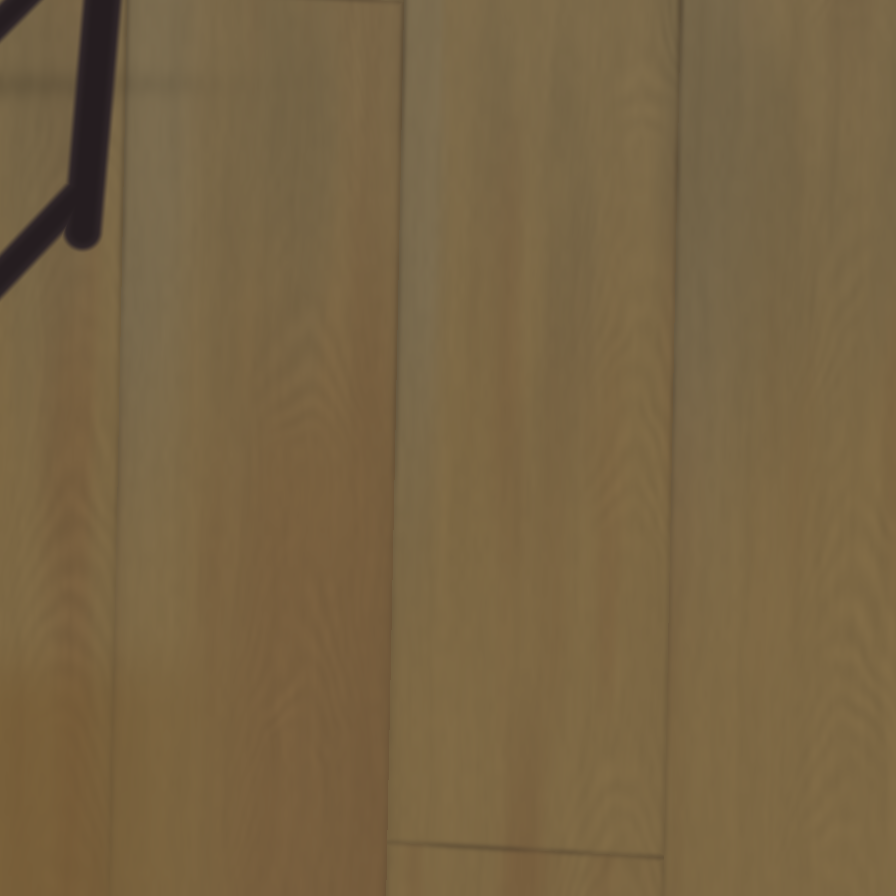
A three.js fragment shader for this texture:

```glsl
varying vec2 vUv;

const float PLANK_WIDTH = 0.309;
const float PLANK_LENGTH = 2.6;
const float FIRST_SEAM = 0.122;
const float SEAM_LEAN = 0.02;
const float SEAM_SOFT = 0.0038;
const float JOINT_START = 1.015;
const float JOINT_STEP = 0.955;
const float JOINT_SLOPE = 0.017;
const float RING_COUNT = 22.0;
const float RING_BEND = 32.0;
const float RING_STRENGTH = 0.022;
const float FIBRE_STRENGTH = 0.03;
const float PORE_STRENGTH = 0.022;
const float BAR_SOFT = 0.004;

const vec3 OAK = vec3(0.494, 0.410, 0.268);
const vec3 WARM_OAK = vec3(0.460, 0.354, 0.232);
const vec3 GREY_OAK = vec3(0.480, 0.422, 0.312);
const vec3 DULL_OAK = vec3(0.438, 0.378, 0.268);
const vec3 AMBER = vec3(0.455, 0.345, 0.195);
const vec3 SEAM = vec3(0.270, 0.220, 0.160);
const vec3 METAL = vec3(0.145, 0.115, 0.125);
const vec3 METAL_SHEEN = vec3(0.215, 0.175, 0.185);

float hash(vec2 p) {
  return fract(sin(dot(p, vec2(127.1, 311.7))) * 43758.5453);
}

float noise(vec2 p) {
  vec2 i = floor(p);
  vec2 f = fract(p);
  f = f * f * (3.0 - 2.0 * f);
  return mix(mix(hash(i), hash(i + vec2(1.0, 0.0)), f.x),
             mix(hash(i + vec2(0.0, 1.0)), hash(i + vec2(1.0, 1.0)), f.x), f.y);
}

float fbm(vec2 p) {
  float sum = 0.0;
  float gain = 0.5;
  for (int i = 0; i < 3; i++) {
    sum += gain * noise(p);
    p = p * 2.03 + 17.3;
    gain *= 0.5;
  }
  return sum;
}

// Soft bell profile of a worn gap
float softLine(float d) {
  return exp(-d * d / (SEAM_SOFT * SEAM_SOFT));
}

float segment(vec2 p, vec2 a, vec2 b) {
  vec2 ab = b - a;
  float t = clamp(dot(p - a, ab) / dot(ab, ab), 0.0, 1.0);
  return length(p - a - ab * t);
}

vec3 wood(vec2 p, float id, float u, float board) {
  vec2 seed = vec2(id * 7.31, id * 3.17 + board * 5.7);
  float odd = mod(id, 2.0);

  // Broad lengthwise tone bands
  float bands = fbm(vec2(u * 5.0, p.y * 1.3) + seed);
  vec3 color = mix(OAK, WARM_OAK, smoothstep(0.4, 0.68, bands) * 0.65);
  float brown = smoothstep(0.2, 0.6, u) * (1.0 - smoothstep(0.3, 1.0, p.y));
  color = mix(color, WARM_OAK, brown * 0.7 * step(0.5, id) * step(id, 1.5));

  // Greyer sapwood along the left edge and toward the top
  float sap = 1.0 - smoothstep(0.04, 0.17 + 0.22 * odd, u + 0.2 * (bands - 0.45));
  float grey = 0.8 * sap * smoothstep(0.15, 0.75, p.y) + 0.45 * smoothstep(0.4, 1.0, p.y);
  color = mix(color, GREY_OAK, clamp(grey, 0.0, 0.9));
  float dull = fbm(vec2(u * 4.0 + 9.0, p.y * 2.0) + seed);
  color = mix(color, DULL_OAK, smoothstep(0.4, 0.65, dull) * smoothstep(0.25, 0.9, p.y) * 0.6);

  // Arched rings around the heart of each plank
  float warp = fbm(vec2(u * 4.0, p.y * 6.0) + seed);
  float heart = mix(0.86, 0.66, odd) + 0.08 * (noise(vec2(p.y * 3.0, id)) - 0.5);
  float across = (u - heart) * PLANK_WIDTH;
  float level = p.y + RING_BEND * across * across + 0.18 * warp;
  float rings = sin(6.2832 * RING_COUNT * level);
  float heartMask = exp(-across * across * 360.0) * smoothstep(0.25, 0.6, warp);
  color *= 1.0 + RING_STRENGTH * rings * heartMask;

  // Long fibres and fine pores
  float fibre = fbm(vec2(u * 26.0 + warp * 2.0, p.y * 4.0) + seed);
  float pores = noise(vec2(p.x * 150.0, p.y * 60.0) + seed);
  return color * (1.0 + FIBRE_STRENGTH * (2.0 * fibre - 0.9) + PORE_STRENGTH * (pores - 0.5));
}

void main() {
  vec2 p = vUv;
  float column = (p.x - FIRST_SEAM - SEAM_LEAN * p.y) / PLANK_WIDTH;
  float id = floor(column) + 1.0;
  float u = fract(column);
  float along = p.y + JOINT_SLOPE * u - JOINT_START + JOINT_STEP * (id - 1.0);
  vec3 color = wood(p, id, u, floor(along / PLANK_LENGTH));

  // Amber cast and soft shadow on the left
  float leftSide = 1.0 - smoothstep(0.02, 0.36, p.x);
  color = mix(color, AMBER, 0.55 * leftSide * (1.0 - smoothstep(0.2, 0.31, p.y)));
  color *= 1.0 - 0.1 * leftSide * exp(-pow((p.y - 0.905) / 0.016, 2.0));

  // Faint seams and end joints, broken by wear
  float seamDistance = min(u, 1.0 - u) * PLANK_WIDTH;
  float jointDistance = along - PLANK_LENGTH * floor(along / PLANK_LENGTH + 0.5);
  float wear = noise(vec2(p.y * 16.0, floor(column + 0.5) * 5.0));
  float seamFade = mix(0.12, 0.34, smoothstep(0.2, 0.9, p.y)) * (0.45 + 0.8 * wear);
  float jointFade = 0.2 + 0.2 * noise(vec2(p.x * 30.0, id));
  float gap = max(softLine(seamDistance) * seamFade, softLine(jointDistance) * jointFade);
  color = mix(color, SEAM, gap) * (1.0 - 0.035 * exp(-seamDistance * 90.0));

  // Dark metal bars in the corner
  float post = segment(p, vec2(0.117, 1.03), vec2(0.092, 0.742)) - 0.021;
  float brace = segment(p, vec2(0.094, 0.79), vec2(-0.02, 0.67)) - 0.017;
  float stub = segment(p, vec2(0.05, 1.025), vec2(-0.03, 0.945)) - 0.015;
  float bar = min(post, min(brace, stub));
  vec3 metal = mix(METAL, METAL_SHEEN, smoothstep(-0.012, 0.0, bar) * 0.6);
  color = mix(color, metal, 1.0 - smoothstep(-BAR_SOFT, BAR_SOFT, bar));
  gl_FragColor = vec4(color, 1.0);
}
```
